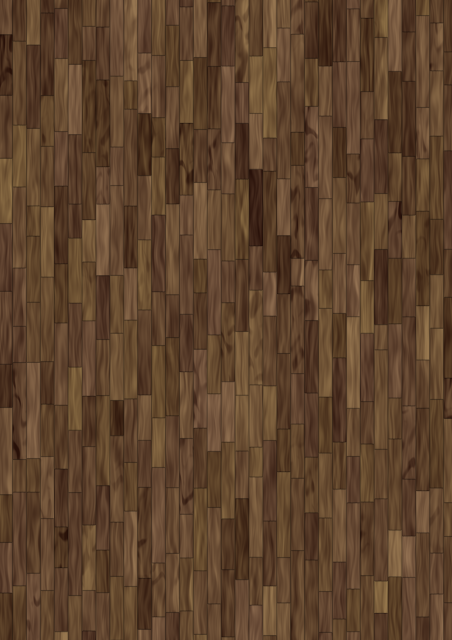
A WebGL 1 fragment shader for this texture:

```glsl
precision highp float;
// Dark walnut strip parquet: upright columns of planks with staggered, uneven
// end joints. Each plank gets its own hashed tone, hue and grain, where the grain
// is stretched gradient noise, arched growth rings and a few knots.

uniform vec2 u_resolution;

float hash(vec2 p) {
  vec3 q = fract(p.xyx * vec3(0.1031, 0.1030, 0.0973));
  q += dot(q, q.yzx + 33.33);
  return fract((q.x + q.y) * q.z);
}

float cornerSlope(vec2 cell, vec2 offset) {
  float angle = 6.2832 * hash(cell);
  return dot(vec2(cos(angle), sin(angle)), offset);
}

float gradientNoise(vec2 p) {
  vec2 i = floor(p), f = fract(p);
  vec2 u = f * f * f * (f * (f * 6.0 - 15.0) + 10.0);
  vec2 e = vec2(1.0, 0.0);
  return mix(
    mix(cornerSlope(i, f), cornerSlope(i + e.xy, f - e.xy), u.x),
    mix(cornerSlope(i + e.yx, f - e.yx), cornerSlope(i + e.xx, f - e.xx), u.x),
    u.y);
}

// Height of the joint below a plank, in mean plank lengths
float joint(float column, float row) {
  return row + 0.65 * hash(vec2(column + 17.0, row + 41.0));
}

// Lightness offset of the grain; q.x spans one plank width about its centre
float grain(vec2 q, vec2 id) {
  vec2 seed = 60.0 * vec2(hash(id + 5.3), hash(id + 9.1));
  float warp = gradientNoise(q * vec2(1.4, 0.4) + seed);
  float streaks = gradientNoise(vec2(q.x * 2.6 + warp, q.y * 0.18) + seed.yx);
  float fibres = gradientNoise(vec2(q.x * 7.0 + 2.0 * warp, q.y * 0.6) + seed);

  // Arched rings: a heart line off centre turns the arches into side grain
  float x = q.x - 1.5 * (hash(id + 2.7) - 0.5);
  float lean = 2.4 * (hash(id + 6.4) - 0.5);
  float rings = sin(10.0 * x * x + lean * q.y + 5.0 * warp + seed.x);
  float tone = 0.42 * streaks + 0.36 * fibres;
  tone += rings * mix(0.04, 0.14, hash(id + 8.2));

  // Dark swirling knots and pale sapwood edges on a few planks
  float knotty = smoothstep(0.82, 0.95, hash(id + 3.9));
  float swirl = gradientNoise(q * vec2(1.5, 0.9) + 1.4 * warp + seed.yx);
  tone -= 0.5 * knotty * smoothstep(0.05, 0.4, swirl);
  float sappy = step(0.9, hash(id + 7.6));
  tone += 0.35 * sappy * smoothstep(0.05, 0.3, q.x + 0.7 * warp);
  return tone;
}

vec3 parquet(vec2 p) {
  // Find the plank
  float column = floor(p.x);
  float y = p.y / 4.6 + 9.0 * hash(vec2(column, 3.0));
  float row = floor(y);
  if (y < joint(column, row)) row -= 1.0;
  float low = joint(column, row), high = joint(column, row + 1.0);
  vec2 id = vec2(column, row) + 20.0;

  // Plank tone: mostly middling, with rare near-black and tan pieces
  float tone = 0.48 + 0.46 * (hash(id) + hash(id + 1.6) - 1.0);
  float rare = hash(id + 4.8);
  tone += 0.25 * step(0.975, rare) - 0.25 * step(rare, 0.02);
  vec2 q = vec2(p.x - column - 0.5, (y - 0.5 * (low + high)) * 4.6);
  tone += grain(q, id);

  vec3 umber = vec3(0.26, 0.16, 0.10);
  vec3 tan_wood = vec3(0.52, 0.40, 0.27);
  vec3 color = mix(umber, tan_wood, clamp(tone, -0.4, 1.25));
  color *= 1.0 + (hash(id + 11.3) - 0.5) * vec3(0.02, 0.06, -0.12);

  // Fine shaded seams along the sides and ends
  float side = 0.5 - abs(q.x);
  float end = min(y - low, high - y) * 4.6;
  float seam = 1.0 - smoothstep(0.01, 0.07, min(side, end));
  return color * (1.0 - 0.32 * seam);
}

void main() {
  // Average a 2 by 2 grid of samples; 32.5 columns span the canvas
  vec3 color = vec3(0.0);
  for (int i = 0; i < 4; i++) {
    vec2 shift = vec2(mod(float(i), 2.0), floor(float(i) * 0.5)) * 0.5 - 0.25;
    vec2 p = (gl_FragCoord.xy + shift) * 32.5 / u_resolution.x;
    color += 0.25 * parquet(p + vec2(0.1, 0.0));
  }
  gl_FragColor = vec4(color, 1.0);
}
```
